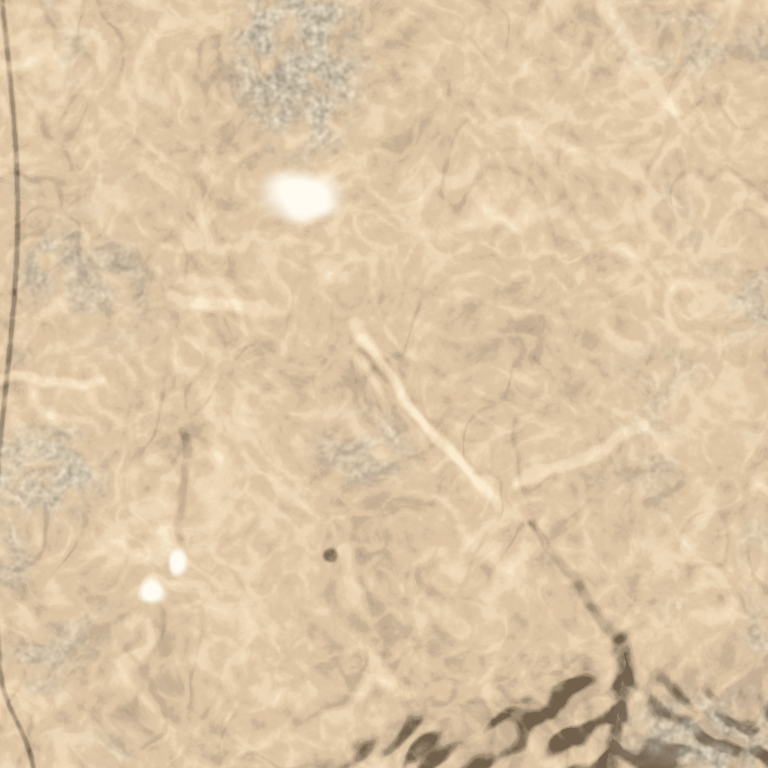
Give the GLSL for this texture, as a WebGL 1 fragment shader.

```glsl
precision highp float;
// Arid upland seen from above: sand-coloured relief with pale crests and dark gullies.
// Warped gradient noise gives a tone for a sand ramp; soft masks add grey scrub,
// bare white ground, tracks and a dark branching escarpment.
uniform vec2 u_resolution;

const vec3 UMBER = vec3(0.45, 0.38, 0.30);
const vec3 EARTH = vec3(0.62, 0.55, 0.45);
const vec3 TAN   = vec3(0.78, 0.69, 0.58);
const vec3 SAND  = vec3(0.87, 0.77, 0.64);
const vec3 CREAM = vec3(0.93, 0.84, 0.71);
const vec3 PALE  = vec3(0.98, 0.92, 0.81);
const vec3 SCRUB = vec3(0.77, 0.75, 0.69);
const vec3 CHALK = vec3(1.0, 0.985, 0.94);

vec2 gradientAt(vec2 cell) {
  vec3 h = fract(cell.xyx * vec3(0.1031, 0.1030, 0.0973));
  h += dot(h, h.yzx + 33.33);
  float angle = 6.2832 * fract((h.x + h.y) * h.z);
  return vec2(cos(angle), sin(angle));
}

// Gradient noise, roughly -0.7 to 0.7.
float noise(vec2 p) {
  vec2 i = floor(p), f = fract(p);
  vec2 u = f * f * f * (f * (f * 6.0 - 15.0) + 10.0);
  vec2 e = vec2(0.0, 1.0);
  float low = mix(dot(gradientAt(i), f), dot(gradientAt(i + e.yx), f - e.yx), u.x);
  float high = mix(dot(gradientAt(i + e), f - e), dot(gradientAt(i + e.yy), f - e.yy), u.x);
  return mix(low, high, u.y);
}

float fbm(vec2 p) {
  float sum = 0.0, amp = 0.5;
  for (int i = 0; i < 4; i++) {
    sum += amp * noise(p);
    p = mat2(1.6, 1.2, -1.2, 1.6) * p + 17.3;
    amp *= 0.6;
  }
  return sum;
}

// Thin lines along the zero contour of the noise.
float veins(vec2 p, float width) {
  return 1.0 - smoothstep(0.0, width, abs(noise(p)));
}

// Noise drawn out along the given angle.
float streaks(vec2 p, float angle, vec2 freq) {
  float c = cos(angle), s = sin(angle);
  return noise(vec2(c * p.x + s * p.y, c * p.y - s * p.x) * freq);
}

float blob(vec2 p, vec2 center, vec2 radius) {
  return 1.0 - smoothstep(0.45, 1.0, length((p - center) / radius));
}

float line(vec2 p, vec2 a, vec2 b, float width) {
  vec2 d = b - a;
  float t = clamp(dot(p - a, d) / dot(d, d), 0.0, 1.0);
  return 1.0 - smoothstep(0.2 * width, width, length(p - a - d * t));
}

vec3 sandRamp(float t) {
  vec3 c = mix(UMBER, EARTH, smoothstep(-0.25, 0.02, t));
  c = mix(c, TAN, smoothstep(0.02, 0.27, t));
  c = mix(c, SAND, smoothstep(0.27, 0.47, t));
  c = mix(c, CREAM, smoothstep(0.47, 0.68, t));
  return mix(c, PALE, smoothstep(0.68, 0.95, t));
}

// Open hillsides: broad shade, slanted spurs, pale crests and thin gullies.
float hillTone(vec2 p, vec2 w) {
  float side = smoothstep(-0.15, 0.15, noise(p * 3.5 + 8.0) + 0.5 * (p.x - 0.5));
  float spurs = mix(streaks(w, -0.9, vec2(14.0, 42.0)),
                    streaks(w, 0.6, vec2(13.0, 38.0)), side);
  float t = 0.46 + 0.2 * noise(p * 5.0 + 3.0) + 0.23 * spurs;
  t += 0.19 * veins(w * 11.0 + 5.0, 0.16) * smoothstep(-0.3, 0.3, noise(p * 9.0));
  t += 0.10 * veins(w * 25.0 + 31.0, 0.2);
  t -= 0.15 * veins(w * vec2(19.0, 13.0) + 60.0, 0.12) * smoothstep(-0.1, 0.3, noise(p * 7.0 + 40.0));
  return t + 0.34 * fbm(w * 48.0);
}

// Grey scrub: a few large patches plus scattered ones towards the margins.
float scrubMask(vec2 w) {
  float m = blob(w, vec2(0.39, 0.93), vec2(0.11, 0.17));
  m += 0.8 * blob(w, vec2(0.05, 0.38), vec2(0.10, 0.08));
  m += 0.6 * blob(w, vec2(0.11, 0.64), vec2(0.10, 0.07));
  m += 0.6 * blob(w, vec2(0.47, 0.42), vec2(0.08, 0.07));
  m += 0.6 * blob(w, vec2(0.95, 0.05), vec2(0.15, 0.08));
  float margin = smoothstep(0.22, 0.48, abs(w.x - 0.5));
  m += 0.65 * margin * smoothstep(0.0, 0.35, noise(w * 9.0 + 21.0));
  return clamp(m, 0.0, 1.0) * smoothstep(-0.45, 0.15, noise(w * 30.0 + 11.0));
}

// Dark gullies fanning down and away from a spine at x = 0.8.
float escarpment(vec2 p, vec2 w) {
  float dx = abs(w.x - 0.8);
  float edge = 0.02 + 0.075 * smoothstep(0.38, 0.7, p.x) + 0.07 * exp(-22.0 * dx);
  float inside = 1.0 - smoothstep(-0.015, 0.02, p.y - edge - 0.04 * noise(p * 14.0));
  inside *= smoothstep(0.38, 0.48, p.x);
  float branch = noise(vec2((0.75 * dx + w.y) * 34.0, (dx - w.y) * 11.0 + step(0.8, w.x) * 50.0));
  float spine = line(w, vec2(0.8, 0.17), vec2(0.805, -0.05), 0.018);
  return inside * (0.08 + 0.65 * smoothstep(-0.08, 0.3, branch)) + 0.5 * spine;
}

// Pale crests and trails are positive, dark valleys and the western track negative.
float lineTone(vec2 p, vec2 w) {
  float s = 0.57 - w.y;
  float crest = abs(w.x - 0.455 - 0.42 * (s + sqrt(s * s + 0.002))) * 0.8;
  float span = smoothstep(0.32, 0.40, p.y) * (1.0 - smoothstep(0.55, 0.61, p.y));
  float t = 0.42 * span * (1.0 - smoothstep(0.002, 0.012, crest));
  t += 0.28 * line(w, vec2(0.68, 0.36), vec2(0.84, 0.45), 0.012);
  t += 0.25 * line(w, vec2(0.79, 1.0), vec2(0.88, 0.85), 0.013);
  t += 0.28 * line(w, vec2(0.22, 0.61), vec2(0.33, 0.605), 0.013);
  t += 0.30 * line(w, vec2(0.0, 0.505), vec2(0.13, 0.50), 0.009);
  t -= 0.28 * line(w, vec2(0.70, 0.31), vec2(0.80, 0.17), 0.011);
  t -= 0.22 * line(w, vec2(0.24, 0.30), vec2(0.245, 0.43), 0.009);
  float track = 0.008 + 0.015 * sin(7.0 * (p.y - 0.5)) + 0.03 * (1.0 - smoothstep(0.0, 0.12, p.y));
  return t - 0.45 * (1.0 - smoothstep(0.001, 0.006, abs(p.x - track)));
}

void main() {
  vec2 p = gl_FragCoord.xy / u_resolution;
  vec2 w = p + 0.022 * vec2(noise(p * 8.0), noise(p * 8.0 + 70.0))
             + 0.008 * vec2(noise(p * 26.0 + 9.0), noise(p * 26.0 + 90.0));
  float scrub = scrubMask(w);
  float speckle = noise(w * 85.0 + 4.0) + 0.6 * noise(p * 150.0);

  float tone = hillTone(p, w) + lineTone(p, w) - escarpment(p, w);
  tone += scrub * (0.28 * speckle - 0.03);
  tone -= 0.6 * blob(w, vec2(0.43, 0.277), vec2(0.016, 0.012));
  vec3 color = sandRamp(tone);
  color = mix(color, SCRUB + 0.2 * speckle, 0.6 * scrub);

  float chalk = blob(w, vec2(0.395, 0.745), vec2(0.062, 0.043));
  chalk += blob(w, vec2(0.20, 0.22), vec2(0.026, 0.022));
  chalk += blob(w, vec2(0.235, 0.27), vec2(0.016, 0.024));
  color = mix(color, CHALK, min(chalk, 1.0));
  gl_FragColor = vec4(clamp(color, 0.0, 1.0), 1.0);
}
```
